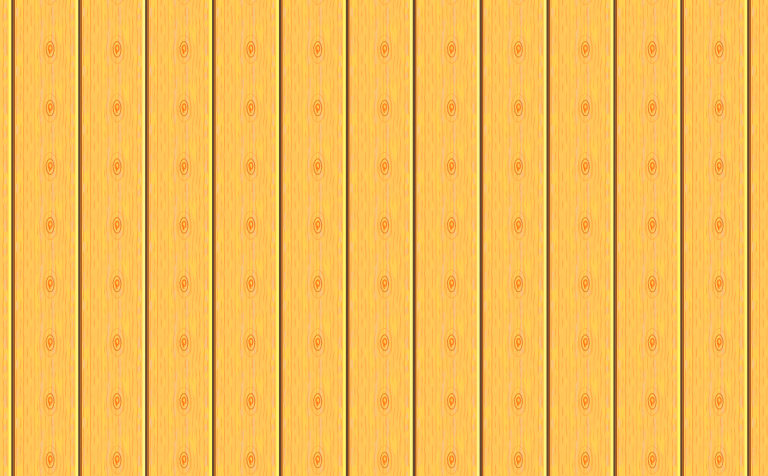
This texture is drawn by a WebGL 1 fragment shader. Its source:

```glsl
precision highp float;

// Upright pine planks with dark grooves, lit edges, wavy grain and a column of knots.
// One plank tile repeats in both directions; its grain comes from jittered stripes
// that are bent by vertically periodic gradient noise and pushed aside by the knot.

uniform vec2 u_resolution;

const float PLANKS_ACROSS = 11.48;
const float TILE_HEIGHT = 0.877;            // in plank widths
const vec2 TILE_OFFSET = vec2(0.194, -0.199);
const vec2 KNOT_CENTER = vec2(0.555, 0.4385);

const vec3 PINE = vec3(1.00, 0.775, 0.35);
const vec3 HONEY = vec3(1.00, 0.81, 0.32);
const vec3 PEACH = vec3(0.98, 0.765, 0.49);
const vec3 GRAIN = vec3(1.00, 0.65, 0.26);
const vec3 KNOT_LINE = vec3(0.91, 0.50, 0.15);
const vec3 KNOT_CORE = vec3(1.00, 0.49, 0.08);
const vec3 EDGE_YELLOW = vec3(1.00, 0.95, 0.36);
const vec3 EDGE_PALE = vec3(0.98, 0.96, 0.58);
const vec3 GROOVE = vec3(0.40, 0.27, 0.18);
const vec3 GROOVE_RIM = vec3(0.68, 0.34, 0.11);

float hash(float n) {
  return fract(sin(n * 12.9898 + 4.137) * 43758.55);
}

vec2 gradient(vec2 lattice, float period) {
  float angle = 6.2832 * hash(lattice.x + 37.0 * mod(lattice.y, period));
  return vec2(cos(angle), sin(angle));
}

// Gradient noise that repeats vertically after a whole number of cells
float noise(vec2 p, float period) {
  vec2 i = floor(p);
  vec2 f = p - i;
  vec2 w = f * f * f * (f * (f * 6.0 - 15.0) + 10.0);
  float a = dot(gradient(i, period), f);
  float b = dot(gradient(i + vec2(1.0, 0.0), period), f - vec2(1.0, 0.0));
  float c = dot(gradient(i + vec2(0.0, 1.0), period), f - vec2(0.0, 1.0));
  float d = dot(gradient(i + vec2(1.0, 1.0), period), f - vec2(1.0, 1.0));
  return mix(mix(a, b, w.x), mix(c, d, w.x), w.y);
}

// Share of a pixel covered by a band around zero
float band(float x, float halfWidth, float pixel) {
  float overlap = min(x + 0.5 * pixel, halfWidth) - max(x - 0.5 * pixel, -halfWidth);
  return clamp(overlap / pixel, 0.0, 1.0);
}

// Approximate signed distance to an ellipse
float ellipse(vec2 p, vec2 radii) {
  float r = length(p / radii);
  return (r - 1.0) * r / max(length(p / (radii * radii)), 0.001);
}

// Jittered stripes: x is the signed distance to the line, y its random number
vec2 stripe(float x, float count, float seed) {
  float id = floor(x * count);
  float center = 0.5 + 0.6 * (hash(id + seed) - 0.5);
  return vec2((fract(x * count) - center) / count, hash(id + seed + 51.0));
}

vec3 plankWood(vec2 tile, float pixel) {
  vec2 q = tile - KNOT_CENTER;
  float v = tile.y / TILE_HEIGHT;

  // Spread the grain around the knot, then make it waver
  float spread = 0.45 * exp(-dot(q * q, vec2(45.0, 28.0)));
  float x = q.x * (1.0 - spread) + 2.0;
  x += 0.016 * noise(vec2(x * 9.0, v * 4.0), 4.0);
  x += 0.007 * noise(vec2(x * 21.0, v * 11.0), 11.0);

  // Broad tints
  float tone = noise(vec2(x * 13.0, v * 2.0), 2.0);
  vec3 color = mix(PINE, HONEY, smoothstep(0.0, 0.35, tone));
  vec2 pale = stripe(x, 13.0, 7.0);
  float patchy = smoothstep(-0.15, 0.1, noise(vec2(x * 15.0, v * 5.0), 5.0));
  color = mix(color, PEACH, step(0.45, pale.y) * patchy * band(pale.x, 0.018, pixel));

  // Fine lines of uneven strength
  float outside = smoothstep(-0.01, 0.01, ellipse(q, vec2(0.06, 0.11)));
  vec2 line = stripe(x, 19.0, 23.0);
  float fade = smoothstep(-0.4, 0.1, noise(vec2(x * 19.0, v * 6.0), 6.0));
  float ink = band(line.x, 0.008, pixel) * mix(0.45, 1.0, line.y) * fade;
  color = mix(color, GRAIN, ink * outside);

  // Knot: faint halo, eye outline and hooked core
  vec2 k = q + 0.008 * vec2(noise(q * 19.0 + 40.0, 64.0), noise(q * 23.0 + 70.0, 64.0));
  color = mix(color, GRAIN, 0.75 * band(ellipse(k, vec2(0.105, 0.21)), 0.006, pixel));
  color = mix(color, KNOT_LINE, 0.9 * band(ellipse(k, vec2(0.058, 0.115)), 0.0075, pixel));
  float core = ellipse(k - vec2(0.003, 0.012), vec2(0.025, 0.045));
  color = mix(color, KNOT_CORE, 0.9 * band(core, 0.011, pixel));
  vec2 stem = k - vec2(-0.008, -0.035);
  return mix(color, KNOT_CORE, band(stem.x, 0.010, pixel) * band(stem.y, 0.035, pixel));
}

void main() {
  float pixel = PLANKS_ACROSS / u_resolution.x;
  vec2 p = gl_FragCoord.xy * pixel - TILE_OFFSET;
  vec2 tile = vec2(fract(p.x), mod(p.y, TILE_HEIGHT));
  vec3 color = plankWood(tile, pixel);

  // Lit edge, groove and warm rim at each joint; the lit edge varies by joint
  float joint = floor(p.x + 0.5);
  float g = p.x - joint;
  vec3 edge = mix(EDGE_YELLOW, EDGE_PALE, hash(joint + 20.0));
  color = mix(color, edge, band(g + 0.044, 0.021, pixel));
  color = mix(color, GROOVE, band(g + 0.007, 0.017, pixel));
  color = mix(color, GROOVE_RIM, band(g - 0.020, 0.010, pixel));
  gl_FragColor = vec4(color, 1.0);
}
```
